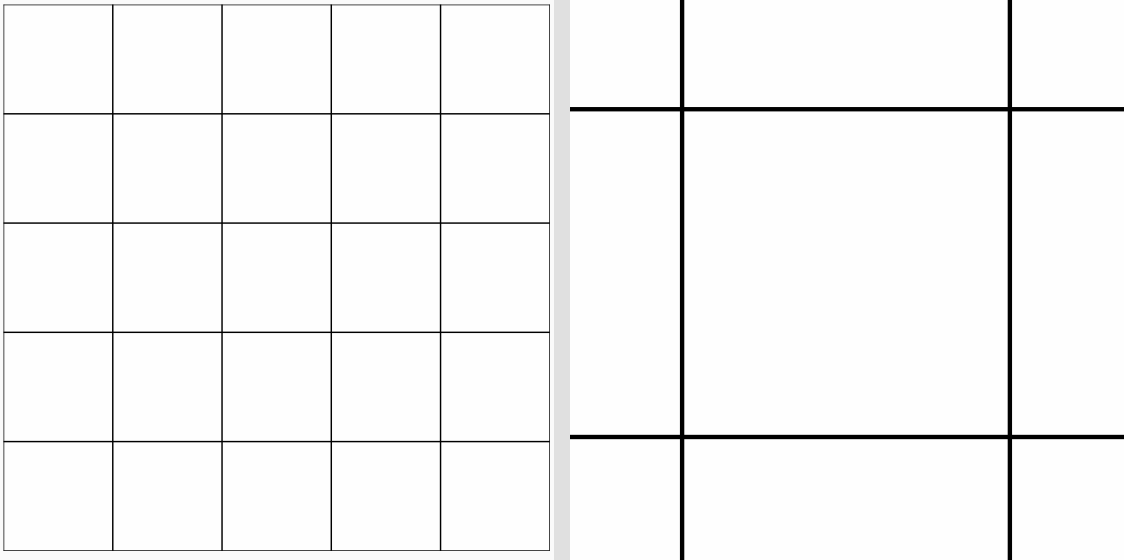
Left: the whole. Right: its middle third, enlarged.
Write a Shadertoy shader that draws this pattern.

```glsl
// A five by five grid of white square cells with thin black borders on a pale margin.

// Lengths are fractions of the canvas height.
const float CELL_COUNT = 5.0;
const float CELL_SIZE = 0.1951;
const float BORDER_WIDTH = 0.0013;  // per cell, so shared edges are twice as thick
const vec2 GRID_OFFSET = vec2(-0.0006, 0.0041);  // grid centre from canvas centre
const vec3 MARGIN_COLOR = vec3(0.982);
const vec3 CELL_COLOR = vec3(0.998);
const vec3 LINE_COLOR = vec3(0.0);

// Fraction of a pixel covered by the span from low to high, on each axis.
vec2 spanCoverage(vec2 p, vec2 low, vec2 high, float pixel) {
    vec2 overlap = min(p + 0.5 * pixel, high) - max(p - 0.5 * pixel, low);
    return clamp(overlap / pixel, 0.0, 1.0);
}

// Coverage by the nearest grid line on each axis; outer lines lie inside the grid.
vec2 lineCoverage(vec2 p, float pixel) {
    vec2 index = clamp(floor(p / CELL_SIZE + 0.5), 0.0, CELL_COUNT);
    vec2 center = index * CELL_SIZE;
    vec2 low = center - BORDER_WIDTH * step(0.5, index);
    vec2 high = center + BORDER_WIDTH * step(index, vec2(CELL_COUNT - 0.5));
    return spanCoverage(p, low, high, pixel);
}

void mainImage(out vec4 fragColor, in vec2 fragCoord) {
    float pixel = 1.0 / iResolution.y;
    float gridSize = CELL_COUNT * CELL_SIZE;

    // Place the grid's lower left corner at zero.
    vec2 p = (fragCoord - 0.5 * iResolution.xy) * pixel;
    p += 0.5 * gridSize - GRID_OFFSET;

    // Fill the cells, then draw the lines clipped to the grid.
    vec2 inside = spanCoverage(p, vec2(0.0), vec2(gridSize), pixel);
    vec2 lines = lineCoverage(p, pixel) * inside.yx;
    float ink = 1.0 - (1.0 - lines.x) * (1.0 - lines.y);

    vec3 color = mix(MARGIN_COLOR, CELL_COLOR, inside.x * inside.y);
    fragColor = vec4(mix(color, LINE_COLOR, ink), 1.0);
}
```
